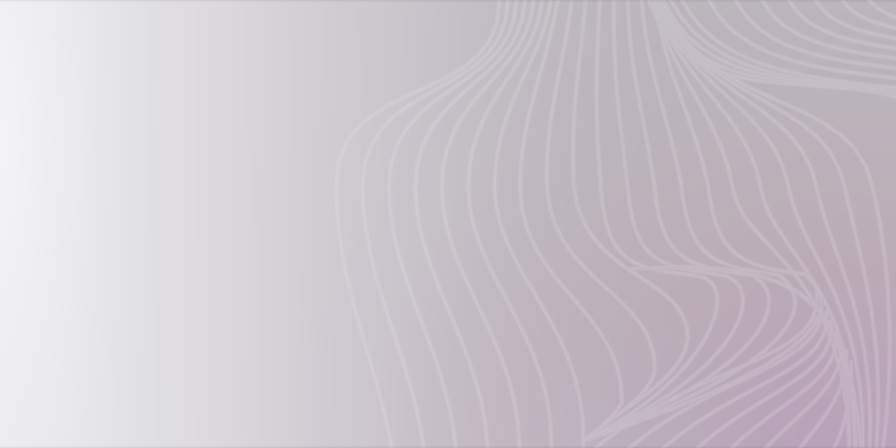
This background is drawn by a WebGL 2 fragment shader. Its source:

```glsl
#version 300 es
precision highp float;

uniform vec2 u_resolution;
out vec4 outColor;

float segmentDistance(vec2 p, vec2 a, vec2 b) {
    vec2 ab = b - a;
    vec2 ap = p - a;
    return length(ap - ab * clamp(dot(ap, ab) / max(dot(ab, ab), 1e-6), 0.0, 1.0));
}

vec2 bezier(mat4x2 c, float t) {
    float s = 1.0 - t;
    return c * vec4(s * s * s, 3.0 * s * s * t, 3.0 * s * t * t, t * t * t);
}

// Distance to a sheet of strands blended between two cubic guides
float sheet(vec2 p, int count, mat4x2 first, mat4x2 last) {
    float nearest = 1.0;
    for (int i = 0; i < count; i++) {
        float blend = float(i) / float(count - 1);
        mat4x2 guide = first * (1.0 - blend) + last * blend;
        vec2 previous = guide[0];
        for (int k = 1; k <= 13; k++) {
            vec2 current = bezier(guide, float(k) / 13.0);
            nearest = min(nearest, segmentDistance(p, previous, current));
            previous = current;
        }
    }
    return nearest;
}

float strands(vec2 p) {
    // Left drape, above and below its widest point
    float d = sheet(p, 7,
        mat4x2(1.115, 1.0, 1.115, 0.753, 0.75, 0.844, 0.75, 0.583),
        mat4x2(1.229, 1.0, 1.214, 0.87, 1.104, 0.766, 1.104, 0.583));
    d = min(d, sheet(p, 7,
        mat4x2(0.75, 0.583, 0.75, 0.375, 0.839, 0.193, 0.875, 0.0),
        mat4x2(1.104, 0.583, 1.104, 0.388, 1.315, 0.271, 1.302, 0.0)));
    // Central drape
    d = min(d, sheet(p, 8,
        mat4x2(1.245, 1.0, 1.219, 0.844, 1.161, 0.74, 1.161, 0.583),
        mat4x2(1.464, 1.0, 1.479, 0.844, 1.549, 0.74, 1.581, 0.583)));
    // Its first strands swing out, then gather at the lower knot
    d = min(d, sheet(p, 3,
        mat4x2(1.161, 0.583, 1.161, 0.362, 1.393, 0.31, 1.388, 0.102),
        mat4x2(1.281, 0.583, 1.302, 0.375, 1.536, 0.388, 1.536, 0.245)));
    d = min(d, sheet(p, 3,
        mat4x2(1.388, 0.102, 1.367, 0.063, 1.328, 0.036, 1.302, 0.016),
        mat4x2(1.536, 0.245, 1.523, 0.154, 1.406, 0.102, 1.302, 0.016)));
    // Its other strands bend along the ridge and fold back
    d = min(d, sheet(p, 5,
        mat4x2(1.341, 0.583, 1.354, 0.388, 1.432, 0.406, 1.563, 0.383),
        mat4x2(1.581, 0.583, 1.599, 0.44, 1.641, 0.404, 1.797, 0.388)));
    d = min(d, sheet(p, 5,
        mat4x2(1.563, 0.383, 1.654, 0.365, 1.589, 0.154, 1.302, 0.016),
        mat4x2(1.797, 0.388, 1.901, 0.297, 1.797, 0.18, 1.302, 0.016)));
    // Ridge and lower corner
    d = min(d, sheet(p, 3,
        mat4x2(1.41, 0.4, 1.797, 0.414, 1.901, 0.349, 1.896, 0.0),
        mat4x2(1.41, 0.4, 1.797, 0.43, 1.896, 0.32, 1.922, 0.0)));
    d = min(d, sheet(p, 8,
        mat4x2(1.823, 0.349, 1.844, 0.193, 1.563, 0.193, 1.328, 0.0),
        mat4x2(1.9, 0.193, 1.9, 0.115, 1.888, 0.05, 1.862, 0.0)));
    // Right drape
    d = min(d, sheet(p, 6,
        mat4x2(1.458, 1.0, 1.49, 0.844, 1.609, 0.74, 1.635, 0.583),
        mat4x2(1.479, 1.0, 1.576, 0.74, 1.901, 0.805, 1.948, 0.583)));
    d = min(d, sheet(p, 6,
        mat4x2(1.635, 0.583, 1.654, 0.44, 1.888, 0.414, 1.896, 0.0),
        mat4x2(1.948, 0.583, 1.984, 0.427, 2.0, 0.219, 1.971, 0.0)));
    // Upper right band and the strands that feed it
    d = min(d, sheet(p, 4,
        mat4x2(1.448, 1.0, 1.536, 0.753, 1.797, 0.844, 2.02, 0.779),
        mat4x2(1.497, 1.0, 1.589, 0.818, 1.823, 0.818, 2.02, 0.802)));
    return min(d, sheet(p, 8,
        mat4x2(1.523, 1.0, 1.602, 0.839, 1.823, 0.823, 2.02, 0.802),
        mat4x2(1.94, 1.0, 1.958, 0.979, 1.979, 0.969, 2.02, 0.953)));
}

vec3 backdrop(vec2 p) {
    // Silver ramp with a soft glow on the left edge
    float fade = 1.0 - smoothstep(-0.2, 1.5, p.x);
    vec3 color = mix(vec3(0.735, 0.71, 0.74), vec3(0.925, 0.925, 0.935), fade);
    vec2 glow = p - vec2(0.0, 0.68);
    color += 0.035 * exp(-dot(glow, glow * vec2(30.0, 3.0)));

    // Rose and lilac tints toward the lower right
    vec2 rose = p - vec2(1.9, 0.35);
    vec2 lilac = p - vec2(1.87, 0.0);
    color = mix(color, vec3(0.73, 0.65, 0.69), 0.55 * exp(-dot(rose, rose * vec2(2.6, 7.0))));
    color = mix(color, vec3(0.72, 0.625, 0.725), 0.65 * exp(-dot(lilac, lilac * vec2(9.0, 10.0))));
    color.g -= 0.012 * smoothstep(0.6, 0.0, p.y) * smoothstep(0.4, 1.1, p.x);
    return color;
}

void main() {
    vec2 uv = gl_FragCoord.xy / u_resolution;
    vec2 p = uv * vec2(2.0, 1.0);
    vec3 color = backdrop(p);

    if (p.x > 0.7) {
        float line = 1.0 - smoothstep(0.001, 0.0075, strands(p));
        color = mix(color, vec3(0.91, 0.89, 0.92), 0.22 * line);
    }

    // Thin shaded rims at top and bottom
    float rim = 1.0 - smoothstep(0.0, 0.006, min(uv.y, 1.0 - uv.y));
    outColor = vec4(color * (1.0 - 0.06 * rim), 1.0);
}
```
